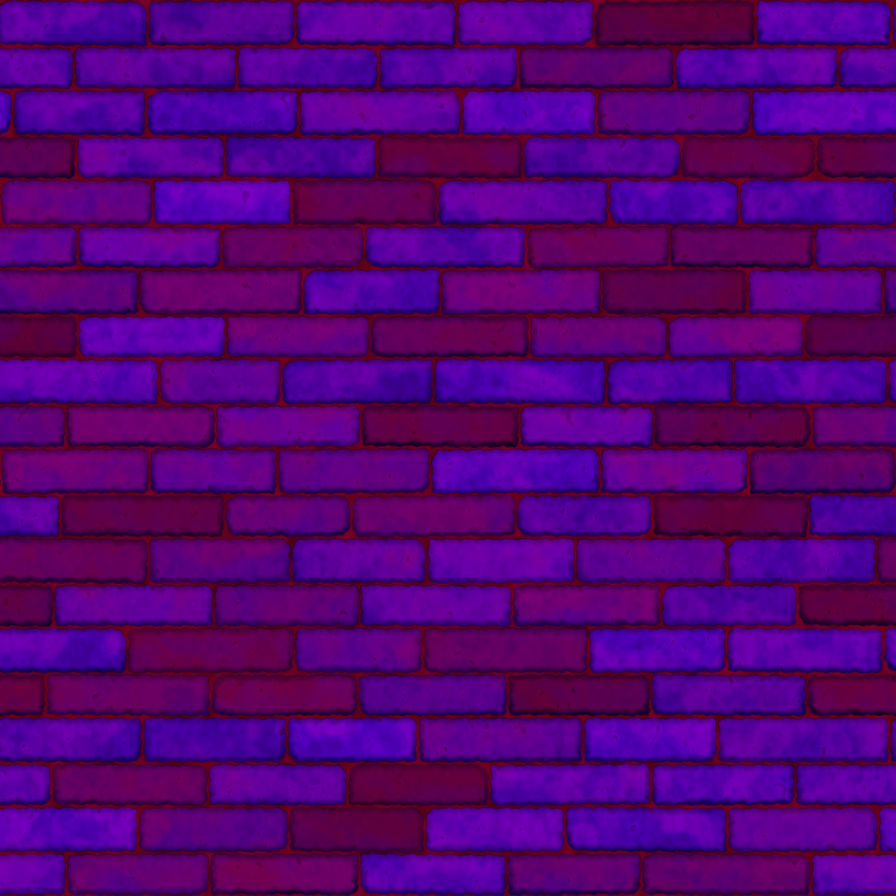
Write a WebGL 2 fragment shader that draws this texture map.

```glsl
#version 300 es
precision highp float;
// Tiling wall of worn violet and wine bricks in dark red mortar.

uniform vec2 u_resolution;
out vec4 fragColor;

const float ROWS = 20.0;           // courses, in pairs of a tall and a low one
const float BRICKS = 6.0;          // bricks per course
const float TALL_COURSE = 1.04;    // height of the tall course in a pair of 2
const float JOINT_HALF = 0.0022;   // half width of a mortar joint
const float JOINT_JITTER = 0.19;   // spread of upright joints, in bricks
const float COURSE_DRIFT = 0.010;  // sideways creep per course, in bricks
const float EDGE_WOBBLE = 0.0007;
const float MAX_TILT = 0.012;
const vec2 CORNER_RADIUS = vec2(0.004, 0.015);
const float EDGE_SHADE = 0.0085;   // depth of the dark rim inside a brick
const float SOFTNESS = 0.0011;

const vec3 BLUE_VIOLET = vec3(0.31, 0.0, 0.73);
const vec3 VIOLET = vec3(0.40, 0.0, 0.66);
const vec3 PURPLE = vec3(0.42, 0.0, 0.42);
const vec3 WINE = vec3(0.36, 0.0, 0.21);
const vec3 MORTAR = vec3(0.40, 0.0, 0.12);
const vec3 SEAM = vec3(0.19, 0.0, 0.19);

float hash(vec2 p) {
    vec3 q = fract(p.xyx * vec3(0.1031, 0.1030, 0.0973));
    q += dot(q, q.yzx + 33.33);
    return fract((q.x + q.y) * q.z);
}

// Smooth cellular noise that wraps at the canvas edge
float cellNoise(vec2 uv, vec2 cells) {
    vec2 p = uv * cells, base = floor(p);
    float sum = 0.0, total = 0.0;
    for (int j = -1; j <= 1; j++)
    for (int i = -1; i <= 1; i++) {
        vec2 cell = base + vec2(i, j);
        vec2 id = mod(cell, cells);
        vec2 toSeed = cell + vec2(hash(id + 3.7), hash(id + 91.3)) - p;
        float weight = exp(-4.5 * dot(toSeed, toSeed));
        sum += weight * hash(id + 47.9);
        total += weight;
    }
    return sum / total;
}

// Position of upright joint k in a course, in bricks
float jointAt(float k, float row) {
    return k + JOINT_JITTER * (hash(vec2(mod(k, BRICKS), row) + 12.4) - 0.5);
}

float roundedBox(vec2 p, vec2 halfSize, float radius) {
    vec2 q = abs(p) - halfSize + radius;
    return min(max(q.x, q.y), 0.0) + length(max(q, 0.0)) - radius;
}

// Brick tone from 0 (blue violet) to 1 (wine)
vec3 brickColor(float tone) {
    vec3 c = mix(BLUE_VIOLET, VIOLET, smoothstep(0.0, 0.25, tone));
    c = mix(c, PURPLE, smoothstep(0.22, 0.62, tone));
    return mix(c, WINE, smoothstep(0.58, 1.0, tone));
}

void main() {
    vec2 uv = gl_FragCoord.xy / u_resolution;
    float pixel = 1.0 / min(u_resolution.x, u_resolution.y);

    // Course, counted from the top
    float depth = (1.0 - uv.y) * ROWS;
    float pairTop = 2.0 * floor(depth * 0.5);
    float low = step(TALL_COURSE, depth - pairTop);
    float row = pairTop + low;
    float top = pairTop + low * TALL_COURSE;
    float courseHeight = mix(TALL_COURSE, 2.0 - TALL_COURSE, low);

    // Brick within the course
    float x = uv.x * BRICKS - 0.05 - 0.49 * low + row * COURSE_DRIFT;
    float k = floor(x);
    k += step(jointAt(k + 1.0, row), x) - step(x, jointAt(k, row));
    float left = jointAt(k, row), right = jointAt(k + 1.0, row);
    vec2 id = vec2(mod(k, BRICKS), row);

    vec2 p = vec2((x - 0.5 * (left + right)) / BRICKS,
                  (top + 0.5 * courseHeight - depth) / ROWS);
    vec2 halfSize = vec2(0.5 * (right - left) / BRICKS,
                         0.5 * courseHeight / ROWS) - JOINT_HALF;

    // Uneven outline with a different wear at each corner
    vec2 wave = 6.2831853 * uv;
    vec2 wobble = sin(wave.yx * vec2(61.0, 47.0) + 2.0 * sin(wave * 23.0) + row)
                + 0.6 * sin(wave.yx * vec2(127.0, 109.0) + wave * 31.0);
    vec2 shaped = p + EDGE_WOBBLE * wobble;
    shaped.y += p.x * MAX_TILT * (2.0 * hash(id + 61.0) - 1.0);
    float wear = hash(id * 3.0 + sign(p) + 29.0);
    float radius = mix(CORNER_RADIUS.x, CORNER_RADIUS.y, wear * wear * wear);
    float d = roundedBox(shaped, halfSize, radius);

    // Surface variation
    float blotch = cellNoise(uv, vec2(26.0, 34.0)) - 0.5;
    float mottle = cellNoise(uv, vec2(84.0, 72.0)) - 0.5;
    float grain = cellNoise(uv, vec2(190.0, 150.0)) - 0.5;
    float height = p.y / halfSize.y;

    // Low courses hold more of the wine bricks
    float pick = hash(id + 7.0);
    float tone = mix(0.10 + 0.80 * pow(pick, 3.2), 0.14 + 0.76 * pow(pick, 1.3), low);
    tone += 0.30 * blotch + 0.16 * mottle + 0.06 * grain + 0.05 * height;
    vec3 brick = brickColor(clamp(tone, 0.0, 1.0));
    float light = 0.96 + 0.16 * (hash(id + 83.0) - 0.5);
    light += 0.20 * blotch + 0.18 * mottle + 0.12 * grain + 0.05 * height;
    light -= 0.25 * smoothstep(0.30, 0.45, grain) * smoothstep(0.0, 0.3, mottle);
    brick *= light;

    // Rim shade, strongest below; red fades first and leaves navy
    float below = smoothstep(0.3, -0.9, height);
    float rim = smoothstep(-EDGE_SHADE, 0.001, d + 0.004 * mottle);
    rim *= mix(0.42, 0.85, below) * (0.75 + 0.5 * hash(id + 19.0));
    brick *= 1.0 - clamp(rim, 0.0, 1.0) * vec3(0.78, 0.0, 0.50);

    // Mortar, darker where it meets the bricks
    float bed = smoothstep(0.0, 0.0026, d + 0.002 * blotch);
    vec3 mortar = mix(SEAM, MORTAR, 0.30 + 0.70 * bed) * (1.0 + 0.4 * mottle);

    float blur = max(SOFTNESS, pixel);
    vec3 color = mix(brick, mortar, smoothstep(-blur, blur, d));
    fragColor = vec4(clamp(color, 0.0, 1.0), 1.0);
}
```
